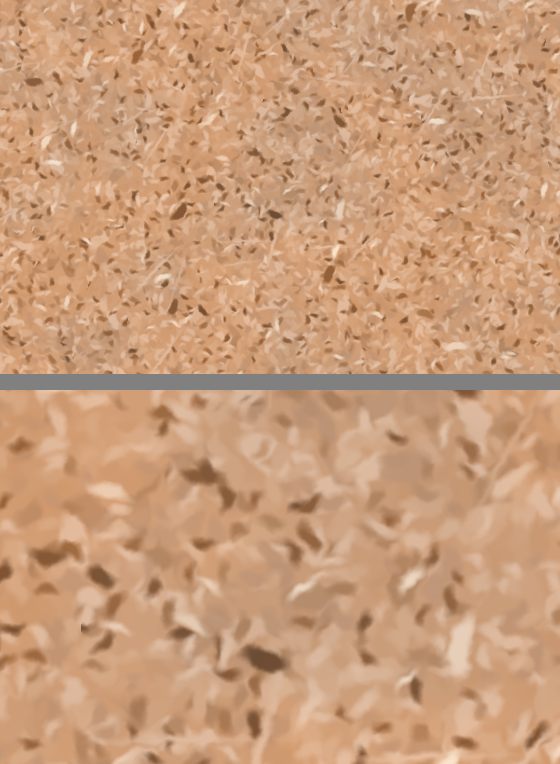
Top, the full canvas; bottom, a detail of the centre.
This texture is drawn by a Shadertoy shader. Its source:

```glsl
const vec3 UMBER  = vec3(0.44, 0.29, 0.18);
const vec3 RUST   = vec3(0.62, 0.40, 0.23);
const vec3 OCHRE  = vec3(0.72, 0.52, 0.36);
const vec3 TAN    = vec3(0.78, 0.59, 0.45);
const vec3 ORANGE = vec3(0.82, 0.60, 0.43);
const vec3 SAND   = vec3(0.85, 0.66, 0.51);
const vec3 PALE   = vec3(0.89, 0.73, 0.61);
const vec3 CREAM  = vec3(0.97, 0.89, 0.80);
const float EDGE = 0.0035;  // edge softness in canvas heights

vec3 hash3(vec2 cell, float seed) {
    vec3 h = fract(vec3(cell.xyx + seed * 17.3) * vec3(0.1031, 0.1030, 0.0973));
    h += dot(h, h.yxz + 33.33);
    return fract((h.xxy + h.yzz) * h.zyx);
}

// Wood tones: 0 to 1 is common, below is shadow, above is highlight
vec3 woodTone(float t) {
    vec3 c = mix(UMBER, RUST, smoothstep(-0.4, 0.0, t));
    c = mix(c, OCHRE, smoothstep(0.0, 0.10, t));
    c = mix(c, TAN, smoothstep(0.10, 0.25, t));
    c = mix(c, ORANGE, smoothstep(0.25, 0.42, t));
    c = mix(c, SAND, smoothstep(0.42, 0.65, t));
    c = mix(c, PALE, smoothstep(0.75, 0.95, t));
    return mix(c, CREAM, smoothstep(1.0, 1.4, t));
}

// Layered, turned sines in the range -1 to 1
float waves(vec2 p) {
    float sum = 0.0, amp = 0.5;
    for (int i = 0; i < 4; i++) {
        sum += amp * sin(p.x + 1.7 * sin(p.y)) * cos(p.y + 1.3 * sin(p.x * 0.8));
        p = mat2(1.2, 1.4, -1.4, 1.2) * p + 2.7;
        amp *= 0.55;
    }
    return sum;
}

// Paints one randomly turned chip per cell over the given colour
vec3 scatterChips(vec3 under, vec2 p, float cells, vec2 size, float density,
                  vec2 tones, float spread, float seed) {
    vec2 g = p * cells;
    float edge = EDGE * cells;
    for (int y = -1; y <= 1; y++) {
        for (int x = -1; x <= 1; x++) {
            vec2 cell = floor(g) + vec2(x, y);
            vec3 place = hash3(cell, seed);
            vec3 look = hash3(cell, seed + 5.7);
            float angle = 0.55 + (place.z - 0.5) * spread;
            float c = cos(angle), s = sin(angle);
            vec2 q = mat2(c, -s, s, c) * (g - cell - place.xy);
            vec2 radius = size * mix(0.65, 1.35, look.y);
            q.y += 0.3 * radius.y * sin(2.5 * q.x / radius.x + 6.0 * look.x);
            float dist = (length(q / radius) - 1.0) * radius.y;
            float cover = 1.0 - smoothstep(-edge, edge, dist);
            cover *= step(look.z, density);
            under = mix(under, woodTone(mix(tones.x, tones.y, look.x)), cover);
        }
    }
    return under;
}

void mainImage(out vec4 fragColor, in vec2 fragCoord) {
    vec2 p = fragCoord / iResolution.y;
    float patches = waves(p * 6.0 + 1.3);
    float dusty = smoothstep(-0.1, 0.6, patches + 0.35 * (p.y - 0.5));

    // Ragged outlines
    vec2 w = p + 0.0035 * vec2(waves(p * 95.0), waves(p.yx * 95.0 + 4.0));

    // Bed of overlapping grains
    vec3 col = woodTone(0.5);
    col = scatterChips(col, w, 29.0, vec2(0.62, 0.32), 1.0, vec2(0.12, 0.98), 3.14, 1.0);
    col = scatterChips(col, w + 3.1, 52.0, vec2(0.56, 0.29), 0.75, vec2(0.02, 1.05), 3.14, 2.0);

    // Shadowed gaps and bright flecks
    float gaps = 0.13 + 0.07 * dusty;
    col = scatterChips(col, w + 5.3, 46.0, vec2(0.46, 0.23), gaps, vec2(-0.28, 0.12), 3.14, 3.0);
    col = scatterChips(col, w + 7.9, 40.0, vec2(0.50, 0.17), 0.15, vec2(0.85, 1.28), 2.6, 4.0);

    // Long fibres, then a few large chips
    col = scatterChips(col, w + 2.2, 9.0, vec2(0.48, 0.03), 0.22, vec2(0.80, 1.10), 1.5, 5.0);
    col = scatterChips(col, w + 4.6, 8.0, vec2(0.17, 0.075), 0.12, vec2(-0.35, 0.10), 2.8, 6.0);
    col = scatterChips(col, w + 9.4, 9.0, vec2(0.19, 0.065), 0.14, vec2(0.95, 1.35), 1.8, 7.0);

    // Greyer dust and broad shading
    float grey = dot(col, vec3(0.3, 0.59, 0.11));
    col = mix(col, vec3(grey), 0.15 * dusty);
    col *= 1.0 + 0.025 * waves(p * 14.0 + 8.0) - 0.015 * dusty;
    fragColor = vec4(col, 1.0);
}
```
